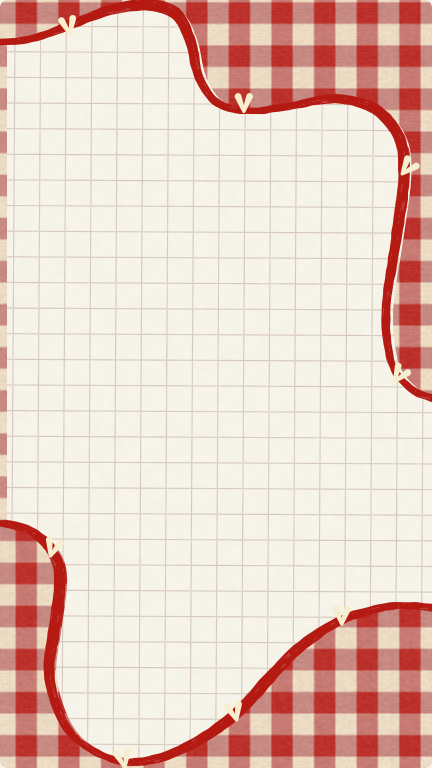
Reproduce this background procedurally as a Shadertoy shader.

```glsl
#define CANVAS vec2(9.0, 16.0)
#define CHECK_SIZE vec2(0.888, 0.898)
#define CHECK_CENTER vec2(0.548, 14.83)
#define GRID_SIZE 0.534
#define GRID_ORIGIN vec2(4.54, 7.958)
#define GRID_LINE 0.012
#define RIBBON_WIDTH 0.098
#define PAPER_SHIFT vec2(0.15, 0.0)
#define SUBDIVISIONS 5
#define GRAIN 0.025

const vec3 PAPER = vec3(0.965, 0.953, 0.915);
const vec3 GRID_INK = vec3(0.83, 0.77, 0.73);
const vec3 CREAM = vec3(0.925, 0.86, 0.765);
const vec3 PINK = vec3(0.78, 0.51, 0.48);
const vec3 CHECK_RED = vec3(0.735, 0.19, 0.165);
const vec3 RIBBON_RED = vec3(0.71, 0.1, 0.07);
const vec3 BOW = vec3(0.97, 0.93, 0.81);

// Control points of the upper and lower ribbons
const int COUNT = 22;
const vec2 UPPER[COUNT] = vec2[](
    vec2(-0.9, 15.1), vec2(0.0, 15.12), vec2(0.73, 15.21), vec2(1.56, 15.52),
    vec2(2.29, 15.79), vec2(3.02, 15.9), vec2(3.65, 15.73), vec2(3.96, 15.17),
    vec2(4.15, 14.38), vec2(4.54, 13.85), vec2(5.21, 13.69), vec2(6.04, 13.79),
    vec2(6.98, 13.94), vec2(7.81, 13.73), vec2(8.31, 13.15), vec2(8.42, 12.35),
    vec2(8.25, 11.0), vec2(8.04, 9.54), vec2(8.15, 8.46), vec2(8.54, 7.92),
    vec2(9.08, 7.69), vec2(10.0, 7.56));
const vec2 LOWER[COUNT] = vec2[](
    vec2(-0.83, 5.12), vec2(-0.04, 5.1), vec2(0.35, 5.04), vec2(0.7, 4.9),
    vec2(1.1, 4.5), vec2(1.25, 3.92), vec2(1.13, 2.88), vec2(1.02, 2.04),
    vec2(1.17, 1.31), vec2(1.5, 0.69), vec2(2.08, 0.29), vec2(2.71, 0.12),
    vec2(3.44, 0.25), vec2(4.27, 0.65), vec2(5.0, 1.21), vec2(5.73, 2.0),
    vec2(6.35, 2.6), vec2(7.15, 3.1), vec2(8.02, 3.35), vec2(8.54, 3.38),
    vec2(9.04, 3.33), vec2(10.0, 3.19));

// Bow base and turn from vertical
const vec3 BOWS[8] = vec3[](
    vec3(1.46, 15.29, 0.2), vec3(5.08, 13.68, 0.0), vec3(8.38, 12.38, -0.7),
    vec3(8.22, 8.05, -0.6), vec3(1.05, 4.42, -0.3), vec3(7.12, 3.0, 0.0),
    vec3(4.93, 1.0, 0.25), vec3(2.6, 0.02, 0.2));

float hash(vec2 p) {
    return fract(sin(dot(p, vec2(127.1, 311.7))) * 43758.5453);
}

float noise(vec2 p) {
    vec2 i = floor(p), f = fract(p);
    f = f * f * (3.0 - 2.0 * f);
    return mix(mix(hash(i), hash(i + vec2(1, 0)), f.x),
               mix(hash(i + vec2(0, 1)), hash(i + vec2(1, 1)), f.x), f.y);
}

float cover(float d, float px) { return clamp(0.5 - d / px, 0.0, 1.0); }

vec2 control(bool upper, int i) { return upper ? UPPER[i] : LOWER[i]; }

// Signed distance to a Catmull-Rom curve (negative below) and place along it
vec2 curve(vec2 p, bool upper) {
    float best = 1e3, along = 0.0, side = 1.0;
    vec2 a = control(upper, 1);
    for (int i = 1; i < COUNT - 2; i++) {
        vec2 c0 = control(upper, i - 1), c1 = control(upper, i);
        vec2 c2 = control(upper, i + 1), c3 = control(upper, i + 2);
        for (int j = 1; j <= SUBDIVISIONS; j++) {
            float t = float(j) / float(SUBDIVISIONS);
            vec2 b = c1 + 0.5 * t * (c2 - c0 + t * (2.0 * c0 - 5.0 * c1 + 4.0 * c2 - c3
                   + t * (3.0 * (c1 - c2) + c3 - c0)));
            vec2 e = b - a, w = p - a;
            float h = clamp(dot(w, e) / dot(e, e), 0.0, 1.0);
            float d = length(w - e * h);
            if (d < best) {
                best = d;
                along = float(i) + t + (h - 1.0) / float(SUBDIVISIONS);
            }
            if ((a.x > p.x) != (b.x > p.x) && a.y + e.y * w.x / e.x > p.y) side = -side;
            a = b;
        }
    }
    return vec2(best * side, along);
}

vec3 gingham(vec2 p, float px) {
    vec2 d = abs(fract((p - CHECK_CENTER) / CHECK_SIZE + 0.5) - 0.5) * CHECK_SIZE;
    vec2 band = clamp(0.5 - (d - 0.25 * CHECK_SIZE) / (px + 0.02), 0.0, 1.0);
    vec3 single = PINK + 0.03 * (band.y - band.x) * vec3(0, 1, 1);
    vec3 col = mix(CREAM, single, max(band.x, band.y));
    col = mix(col, CHECK_RED, band.x * band.y);
    return col + 2.0 * GRAIN * (noise(p * vec2(18, 30)) - 0.5);
}

vec3 gridPaper(vec2 p, float px) {
    vec2 q = p - GRID_ORIGIN;
    q += vec2(-0.006, 0.005) * q.yx;
    vec2 d = abs(fract(q / GRID_SIZE + 0.5) - 0.5) * GRID_SIZE;
    float ink = cover(min(d.x, d.y) - GRID_LINE, px);
    vec3 col = PAPER + 0.5 * GRAIN * (noise(p * 9.0) - 0.5);
    return mix(col, GRID_INK, ink * (0.75 + 0.25 * noise(p * 4.0)));
}

// Two tapered petals, mirrored about the bow's axis
float bow(vec2 p, vec3 place) {
    p -= place.xy;
    float c = cos(place.z), s = sin(place.z);
    p = vec2(abs(c * p.x + s * p.y), c * p.y - s * p.x);
    vec2 tip = vec2(0.12, 0.31);
    float h = clamp(dot(p, tip) / dot(tip, tip), 0.0, 1.0);
    return length(p - tip * h) - mix(0.035, 0.07, h);
}

void mainImage(out vec4 fragColor, in vec2 fragCoord) {
    vec2 p = fragCoord / iResolution.xy * CANVAS;
    float px = CANVAS.y / iResolution.y;

    // Sheet laid on the cloth, slightly out of line with its ribbon
    vec2 q = p - PAPER_SHIFT;
    float sheet = max(curve(q, true).x, -curve(q, false).x);
    vec3 col = mix(gingham(p, px), gridPaper(p, px), cover(sheet, px));

    // Ribbon with a swelling width and dry brush streaks
    vec2 top = curve(p, true), bottom = curve(p, false);
    vec2 ribbon = abs(top.x) < abs(bottom.x) ? top : bottom;
    float width = RIBBON_WIDTH * (1.0 + 0.25 * cos((ribbon.y - 5.5) * 0.7));
    width += 0.02 * (noise(p * 6.0) - 0.5);
    float streak = smoothstep(0.8, 0.95, noise(vec2(ribbon.x * 45.0, ribbon.y * 4.0)));
    vec3 paint = mix(RIBBON_RED, PINK, 0.35 * streak);
    col = mix(col, paint, cover(abs(ribbon.x) - width, px));

    // Bows
    for (int i = 0; i < 8; i++) col = mix(col, BOW, cover(bow(p, BOWS[i]), px));

    // Rounded canvas corners
    vec2 corner = abs(p - 0.5 * CANVAS) - 0.5 * CANVAS + 0.16;
    col = mix(PAPER, col, cover(length(max(corner, 0.0)) - 0.16, px));
    fragColor = vec4(col, 1.0);
}
```
